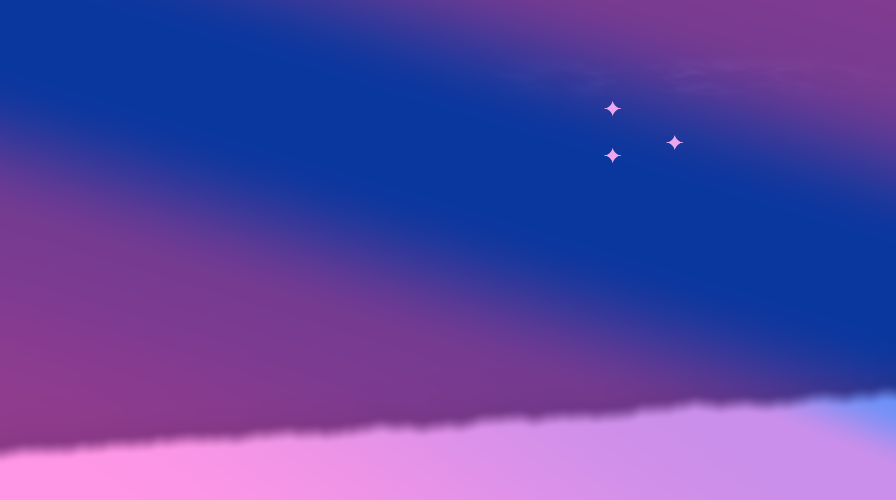
A Shadertoy shader for this background:

```glsl
// A dusk sky crossed by a soft diagonal blue band, above a blurred glowing bank.
// Slanted smooth ramps tint the sky, gradient noise roughens the bank and wisps,
// and three small four-pointed sparkles are placed along a parabola.

const float WIDTH = 1.79;   // scene width in units of its height

const vec3 BLUE    = vec3(0.04, 0.215, 0.62);
const vec3 PURPLE  = vec3(0.46, 0.23, 0.57);
const vec3 PLUM    = vec3(0.57, 0.235, 0.56);
const vec3 PINK    = vec3(1.0, 0.59, 0.90);
const vec3 LILAC   = vec3(0.79, 0.56, 0.92);
const vec3 SKYBLUE = vec3(0.43, 0.57, 0.97);
const vec3 SPARKLE = vec3(0.93, 0.65, 0.93);

vec2 hashGradient(vec2 cell) {
    float angle = 6.2832 * fract(sin(dot(cell, vec2(127.1, 311.7))) * 43758.5);
    return vec2(cos(angle), sin(angle));
}

float gradientNoise(vec2 p) {
    vec2 i = floor(p), f = fract(p);
    vec2 u = f * f * f * (f * (f * 6.0 - 15.0) + 10.0);
    vec2 e = vec2(0.0, 1.0);
    float a = dot(hashGradient(i), f);
    float b = dot(hashGradient(i + e.yx), f - e.yx);
    float c = dot(hashGradient(i + e.xy), f - e.xy);
    float d = dot(hashGradient(i + e.yy), f - e.yy);
    return mix(mix(a, b, u.x), mix(c, d, u.x), u.y);
}

float fbm(vec2 p) {
    float sum = 0.0, amplitude = 0.5;
    for (int i = 0; i < 3; i++) {
        sum += amplitude * gradientNoise(p);
        p = p * 2.03 + 7.3;
        amplitude *= 0.5;
    }
    return sum;
}

// Blue between two slanted ramps, purple and plum beyond them
vec3 skyColor(vec2 p) {
    float slant = 1.0 - p.y - 0.3 * p.x;
    float above = smoothstep(0.04, 0.37, -slant);
    float below = smoothstep(0.13, 0.44, slant);
    vec3 color = mix(BLUE, PURPLE, above + below);
    color = mix(color, PLUM, 0.5 * smoothstep(0.3, 0.6, -slant));
    return mix(color, PLUM, smoothstep(0.40, 0.85, slant));
}

// Faint stretched cloud streaks inside a soft ellipse
float wisps(vec2 p, vec2 center, vec2 radius) {
    vec2 q = (p - center) / radius;
    return exp(-dot(q, q)) * smoothstep(-0.15, 0.4, fbm(p * vec2(9.0, 28.0)));
}

// Pink to lilac, with a blue glow at the upper right
vec3 bankColor(vec2 p) {
    vec3 color = mix(PINK, LILAC, smoothstep(0.2, 1.7, p.x + 1.4 * p.y));
    float glow = p.y - 0.194 + 0.4 * (p.x - 1.449);
    return mix(color, SKYBLUE, smoothstep(0.0, 0.14, glow));
}

float bankHeight(float x) {
    return 0.094 + 0.066 * x + 0.026 * fbm(vec2(x * 9.0, 3.4));
}

// Four-pointed star with concave sides
float star(vec2 p, float radius, float blur) {
    vec2 q = pow(abs(p), vec2(0.65));
    float size = pow(q.x + q.y, 1.0 / 0.65);
    return 1.0 - smoothstep(radius - blur, radius + blur, size);
}

void mainImage(out vec4 fragColor, in vec2 fragCoord) {
    vec2 p = fragCoord / iResolution.xy * vec2(WIDTH, 1.0);
    float pixel = 1.0 / iResolution.y;

    // Sky and wisps
    vec3 color = skyColor(p);
    color += vec3(0.07, 0.06, 0.05) * wisps(p, vec2(1.38, 0.845), vec2(0.3, 0.03));

    // Bank with a blurred rough edge and a thin dusky rim above it
    float height = p.y - bankHeight(p.x);
    color *= 1.0 - 0.10 * exp(-max(height, 0.0) * 28.0);
    color = mix(bankColor(p), color, smoothstep(-0.021, 0.021, height));

    // Sparkles
    for (int i = 0; i < 3; i++) {
        float k = float(i);
        vec2 center = vec2(1.224 + 0.124 * k * (2.0 - k),
                           0.783 - 0.089 * k + 0.021 * k * k);
        color = mix(color, SPARKLE, star(p - center, 0.016, 1.2 * pixel));
    }

    fragColor = vec4(color, 1.0);
}
```
